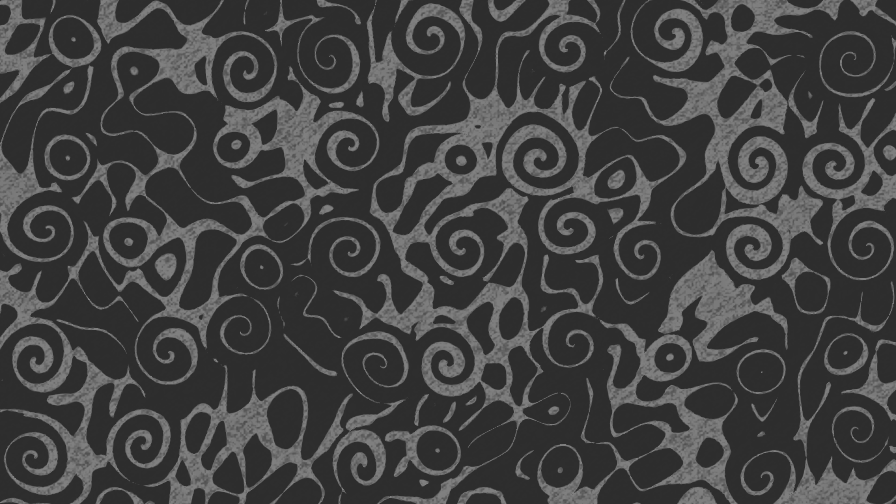
Reproduce this pattern procedurally as a Shadertoy shader.

```glsl
float hash(vec2 p) {
    return fract(sin(dot(p, vec2(127.1, 311.7))) * 43758.5453);
}

vec2 hash2(vec2 p) {
    return vec2(hash(p), hash(p + 37.3));
}

float noise(vec2 p) {
    vec2 i = floor(p), f = fract(p);
    f = f * f * (3.0 - 2.0 * f);
    return mix(mix(hash(i), hash(i + vec2(1, 0)), f.x),
               mix(hash(i + vec2(0, 1)), hash(i + vec2(1, 1)), f.x), f.y);
}

vec2 noise2(vec2 p) {
    return vec2(noise(p), noise(p + 51.7));
}

// Winding ribbons: plane waves of similar length in all directions.
// The result is zero along the ribbon outlines.
float ribbons(vec2 p) {
    vec2 axis = normalize(vec2(0.5, 0.87));
    vec2 sum = vec2(0);
    for (int i = 0; i < 18; i++) {
        vec2 rnd = hash2(vec2(i, 4.0));
        float angle = (float(i) + rnd.x) * 6.28318 / 18.0;
        vec2 wave = 68.0 * (0.8 + 0.4 * rnd.y) * vec2(cos(angle), sin(angle));
        wave -= axis * dot(wave, axis) * 0.3;
        float phase = dot(wave, p) + 6.28318 * hash(vec2(i, 9.0));
        sum += vec2(cos(phase), sin(phase));
    }
    sum /= 3.0;
    return abs(sum.x) / (0.45 + 0.55 * length(sum));
}

// Curl or ringed dot, zero along its strokes
float curl(vec2 v, vec2 rnd, float pitch, bool ringed) {
    float turn = length(v) / pitch;
    float spin = rnd.x > 0.5 ? 1.0 : -1.0;
    if (!ringed) turn += spin * atan(v.y, v.x + 1e-5) / 6.28318 + rnd.y;
    return abs(sin(3.14159 * turn));
}

// Positive inside the strokes
float doodle(vec2 p) {
    vec2 bent = p + 0.09 * (noise2(p * 4.0) - 0.5);
    float field = ribbons(bent);

    // Scattered curls and rings take over the ribbons around them
    vec2 q = p + 0.02 * (noise2(p * 9.0 + 5.0) - 0.5);
    vec2 base = floor(q / 0.2);
    for (int y = -1; y <= 1; y++)
    for (int x = -1; x <= 1; x++) {
        vec2 id = base + vec2(x, y), rnd = hash2(id + 3.1);
        float kind = hash(id + 7.7);
        if (kind > 0.8) continue;
        bool ringed = kind > 0.58;
        float radius = ringed ? 0.055 : 0.066 + 0.022 * rnd.y;
        vec2 v = q - 0.2 * (id + 0.5 + 0.5 * (hash2(id) - 0.5));
        float mask = smoothstep(radius + 0.012, radius - 0.008, length(v));
        field = mix(field, curl(v, rnd, 0.038 + 0.006 * rnd.x, ringed), mask);
    }

    // Strokes swell, thin out and break; dots fill the widest gaps
    float width = mix(0.12, 0.86, smoothstep(0.1, 0.95, noise(p * 8.0 + 9.0)));
    return max(width - field, field - 1.36);
}

void mainImage(out vec4 fragColor, in vec2 fragCoord) {
    vec2 uv = fragCoord / iResolution.y;

    // Distance to the stroke edge in canvas heights
    float d = doodle(uv + 2.0);
    float slope = length(vec2(dFdx(d), dFdy(d))) * iResolution.y;
    d /= max(slope, 8.0);

    // Chalk grain: fine specks and slanted streaks
    vec2 slant = vec2(uv.x * 0.8 + uv.y * 0.6, uv.y * 0.8 - uv.x * 0.6);
    float grain = 0.55 * noise(uv * 270.0) + 0.45 * noise(slant * vec2(70.0, 230.0));

    float soft = 0.8 / iResolution.y;
    float chalk = smoothstep(-soft, soft, d + 0.003 * (grain - 0.5));
    float tone = 0.5 - 0.17 * smoothstep(0.3, 0.95, grain);
    tone -= 0.02 * smoothstep(0.006, 0.02, d);

    float paper = 0.178 + 0.008 * (grain - 0.5);
    fragColor = vec4(vec3(mix(paper, tone, chalk)), 1.0);
}
```
